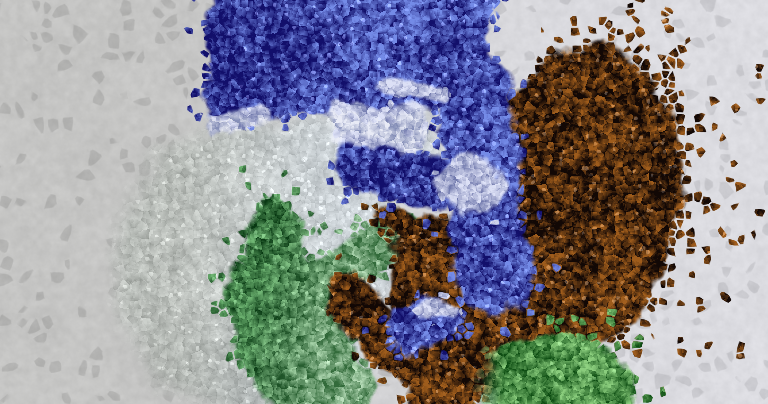
Give the GLSL for this texture, as a Shadertoy shader.

```glsl
float hash(vec2 p) {
    vec3 q = fract(vec3(p.xyx) * 0.1031);
    q += dot(q, q.yzx + 33.33);
    return fract((q.x + q.y) * q.z);
}

float noise(vec2 p) {
    vec2 i = floor(p), f = fract(p);
    f = f * f * (3.0 - 2.0 * f);
    return mix(mix(hash(i), hash(i + vec2(1, 0)), f.x),
               mix(hash(i + vec2(0, 1)), hash(i + 1.0), f.x), f.y);
}

float fbm(vec2 p) {
    float sum = 0.0, amp = 0.5;
    for (int i = 0; i < 4; i++) {
        sum += amp * noise(p);
        p = mat2(1.6, 1.2, -1.2, 1.6) * p + 7.3;
        amp *= 0.5;
    }
    return sum;
}

// Voronoi grain: centre, distance to the border, random value
vec4 grain(vec2 p, float scale) {
    p *= scale;
    vec2 cell = floor(p), centre = cell;
    float near = 9.0, second = 9.0, id = 0.0;
    for (int y = -1; y <= 1; y++)
    for (int x = -1; x <= 1; x++) {
        vec2 c = cell + vec2(x, y);
        vec2 site = c + 0.1 + 0.8 * vec2(hash(c), hash(c + 57.0));
        float d = length(p - site);
        if (d < near) { second = near; near = d; centre = site; id = hash(c + 131.0); }
        else second = min(second, d);
    }
    return vec4(centre / scale, second - near, id);
}

// Light falling across a tilted grain face
float facet(vec2 p, vec4 g, float scale) {
    float a = 40.0 * g.w;
    return dot(p - g.xy, vec2(cos(a), sin(a))) * scale;
}

float capsule(vec2 p, vec2 a, vec2 b, float r) {
    vec2 ab = b - a;
    return length(p - a - ab * clamp(dot(p - a, ab) / dot(ab, ab), 0.0, 1.0)) - r;
}

float ellipse(vec2 p, vec2 c, vec2 r) {
    return (length((p - c) / r) - 1.0) * min(r.x, r.y);
}

float blueHeap(vec2 p) {
    vec2 q = abs(p - vec2(0.866, 1.0)) - vec2(0.355, 0.285);
    float d = length(max(q, 0.0)) + min(max(q.x, q.y), 0.0);
    d = min(d, capsule(p, vec2(1.17, 0.78), vec2(1.215, 0.31), 0.093));
    d = min(d, capsule(p, vec2(0.88, 0.605), vec2(1.09, 0.545), 0.06));
    return min(d, ellipse(p, vec2(1.05, 0.19), vec2(0.085, 0.065)));
}

float brownHeap(vec2 p) {
    float d = ellipse(p, vec2(1.455, 0.555), vec2(0.235, 0.34));
    d = min(d, capsule(p, vec2(1.48, 0.30), vec2(1.13, 0.13), 0.13));
    d = min(d, capsule(p, vec2(1.06, 0.38), vec2(1.09, 0.0), 0.09));
    d = min(d, capsule(p, vec2(0.95, 0.47), vec2(1.05, 0.38), 0.035));
    return min(d, capsule(p, vec2(0.87, 0.26), vec2(1.02, 0.10), 0.06));
}

float greenHeap(vec2 p) {
    float d = capsule(p, vec2(0.68, 0.43), vec2(0.70, 0.28), 0.065);
    d = min(d, capsule(p, vec2(0.69, 0.25), vec2(0.79, 0.02), 0.13));
    d = min(d, capsule(p, vec2(0.74, 0.26), vec2(0.98, 0.42), 0.06));
    return min(d, ellipse(p, vec2(1.375, 0.03), vec2(0.18, 0.15)));
}

float clearHeap(vec2 p) {
    return min(ellipse(p, vec2(0.64, 0.34), vec2(0.36, 0.38)),
               capsule(p, vec2(0.6, 0.58), vec2(0.98, 0.65), 0.11));
}

// Solid heap plus loose grains thinning out with distance
float cover(float here, float atGrain, vec4 g, float reach) {
    float loose = step(fract(g.w * 17.3), 0.6 * exp(-max(atGrain, 0.0) / reach));
    return max(smoothstep(0.008, -0.008, here), loose * smoothstep(0.08, 0.28, g.z));
}

void mainImage(out vec4 fragColor, in vec2 fragCoord) {
    vec2 p = fragCoord / iResolution.y;
    vec2 wobble = vec2(fbm(p * 16.0), fbm(p * 16.0 + 40.0)) - 0.47;
    vec2 w = p + 0.075 * wobble;
    vec4 big = grain(p + 0.012 * wobble, 46.0);
    vec4 small = grain(p, 105.0);
    float broad = fbm(p * 9.0 + 3.0);
    float shade = 0.45 * facet(p, big, 46.0) + 0.25 * facet(p, small, 105.0);
    float tone = 0.42 * big.w + 0.32 * small.w + 0.5 * (broad - 0.47) + 0.12 + shade;
    tone -= 0.12 * smoothstep(0.16, 0.0, big.z);
    float glint = smoothstep(0.93, 0.98, small.w) * smoothstep(0.05, 0.3, small.z);

    // Speckled worktop
    vec3 col = mix(vec3(0.77, 0.77, 0.765), vec3(0.86, 0.86, 0.88), smoothstep(0.2, 1.6, p.x));
    vec4 chip = grain(p + 0.02 * wobble, 27.0);
    col -= 0.075 * step(0.72, chip.w) * smoothstep(0.2, 0.42, chip.z);
    col += 0.07 * (fbm(p * 60.0) - 0.47) + 0.03 * (broad - 0.47);

    // Clear glass
    vec3 clearTint = mix(vec3(0.72, 0.74, 0.72), vec3(0.79, 0.82, 0.84), smoothstep(0.4, 0.9, p.x));
    clearTint += 0.2 * (tone - 0.45) + 0.12 * glint;
    clearTint -= 0.05 * smoothstep(0.25, 0.0, p.y);
    col = mix(col, clearTint, 0.9 * smoothstep(0.035, -0.06, clearHeap(w)));

    // Green glass, darker on the left and more vivid on the right
    float paleness = smoothstep(0.62, 0.9, p.x + 0.3 * (0.3 - p.y));
    vec3 greenLight = mix(vec3(0.36, 0.62, 0.38), vec3(0.64, 0.80, 0.65), paleness);
    vec3 greenDark = mix(vec3(0.03, 0.22, 0.07), vec3(0.20, 0.42, 0.23), paleness);
    float vivid = smoothstep(1.15, 1.25, p.x);
    greenLight = mix(greenLight, vec3(0.46, 0.72, 0.42), vivid);
    greenDark = mix(greenDark, vec3(0.05, 0.30, 0.07), vivid);
    vec3 green = mix(greenDark, greenLight, clamp(tone * 1.2, 0.0, 1.2)) + 0.12 * glint;
    float greenMask = cover(greenHeap(w), greenHeap(big.xy), big, 0.028);

    // Brown glass scattered to the right
    vec3 brown = mix(vec3(0.07, 0.03, 0.02), vec3(0.57, 0.33, 0.10), clamp(tone * 1.5 - 0.22, 0.0, 1.1));
    brown += 0.2 * glint;
    float reach = mix(0.012, 0.07, smoothstep(1.3, 1.6, p.x));
    float brownMask = cover(brownHeap(w), brownHeap(big.xy), big, reach);
    col = mix(col, green, greenMask * (1.0 - vivid));
    col = mix(col, brown, brownMask);
    col = mix(col, green, greenMask * vivid);

    // Blue glass, deep at the upper left and in the middle patch
    float deep = max(smoothstep(1.0, 0.5, p.x) * smoothstep(0.65, 0.8, p.y),
                     smoothstep(0.06, -0.04, capsule(p, vec2(0.88, 0.6), vec2(1.04, 0.55), 0.05)));
    float blueTone = clamp(tone * 1.35 - 0.06 - 0.22 * deep, 0.0, 1.1);
    vec3 blue = mix(vec3(0.07, 0.06, 0.42), vec3(0.42, 0.50, 0.86), blueTone) + 0.2 * glint;
    col = mix(col, blue, cover(blueHeap(w), blueHeap(big.xy), big, 0.018));

    // Frosty clusters lying on the blue
    float frost = ellipse(w, vec2(1.165, 0.54), vec2(0.085, 0.075));
    frost = min(frost, capsule(w, vec2(0.86, 0.69), vec2(1.0, 0.68), 0.055));
    frost = min(frost, capsule(w, vec2(0.97, 0.79), vec2(1.08, 0.76), 0.025));
    frost = min(frost, capsule(w, vec2(0.52, 0.69), vec2(0.66, 0.73), 0.025));
    frost = min(frost, ellipse(w, vec2(1.08, 0.225), vec2(0.035, 0.025)));
    vec3 ice = mix(vec3(0.50, 0.54, 0.72), vec3(0.88, 0.89, 0.95), clamp(tone * 1.3 + 0.1, 0.0, 1.1));
    col = mix(col, ice, 0.88 * cover(frost, frost + 0.02, big, 0.012));

    fragColor = vec4(clamp(col, 0.0, 1.0), 1.0);
}
```
